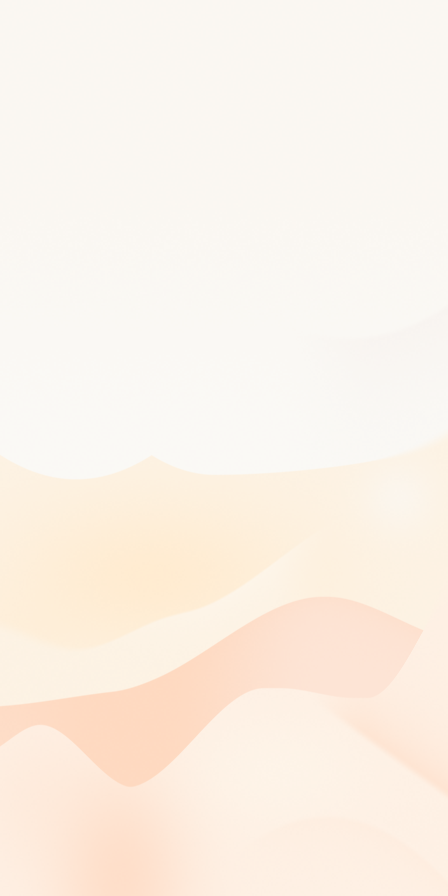
A Shadertoy shader for this background:

```glsl
// Pale layered dunes under a soft ivory sky.
// Each crest is a height curve made of smooth steps; layers are painted from
// back to front, then tinted with Gaussian glows and one-sided fold shading.

const vec3 SKY_HIGH   = vec3(0.982, 0.969, 0.949);
const vec3 SKY_LOW    = vec3(0.980, 0.975, 0.961);
const vec3 HAZE       = vec3(0.971, 0.952, 0.938);
const vec3 CREAM      = vec3(0.990, 0.950, 0.893);
const vec3 HONEY      = vec3(1.000, 0.922, 0.815);
const vec3 IVORY      = vec3(0.993, 0.963, 0.918);
const vec3 PEACH      = vec3(0.996, 0.852, 0.755);
const vec3 PEACH_PALE = vec3(0.992, 0.894, 0.835);
const vec3 DUNE       = vec3(0.995, 0.942, 0.895);
const vec3 BLUSH      = vec3(0.996, 0.860, 0.772);
const float GRAIN = 0.003;

// Crest heights, as fractions of the canvas
float creamCrest(float x) {
    float leftBowl = 0.465 + 0.95 * (x - 0.17) * (x - 0.17);
    float t = max(x - 0.48, 0.0) / 0.52;
    float d = min(x - 0.48, 0.0);
    float rightBowl = 0.470 + 1.1 * d * d + 0.022 * t * t * (2.0 - t) + 0.024 * pow(t, 6.0);
    return min(leftBowl, rightBowl);
}

float bandCrest(float x) {
    return 0.306 - 0.031 * smoothstep(-0.05, 0.17, x)
         + 0.040 * smoothstep(0.17, 0.42, x)
         + 0.120 * smoothstep(0.38, 0.86, x);
}

float peachCrest(float x) {
    return 0.211 + 0.020 * smoothstep(-0.05, 0.35, x)
         + 0.103 * smoothstep(0.25, 0.72, x)
         - 0.050 * smoothstep(0.73, 1.05, x);
}

float duneCrest(float x) {
    return 0.157 + 0.034 * smoothstep(-0.05, 0.09, x)
         - 0.070 * smoothstep(0.09, 0.30, x)
         + 0.111 * smoothstep(0.28, 0.59, x)
         - 0.011 * smoothstep(0.625, 0.79, x)
         + 0.160 * smoothstep(0.82, 1.08, x);
}

// Coverage below a crest, with a softened edge
float below(float height, float y, float soft) {
    return smoothstep(-soft, soft, height - y);
}

float glow(vec2 p, vec2 centre, vec2 radius) {
    vec2 q = (p - centre) / radius;
    return exp(-dot(q, q));
}

// Shade that starts sharply at distance zero and fades over a reach
float fold(float dist, float reach, float soft) {
    return smoothstep(-soft, soft, dist) * exp(-max(dist, 0.0) / reach);
}

float hash(vec2 p) {
    vec3 q = fract(vec3(p.xyx) * 0.1031);
    q += dot(q, q.yzx + 33.33);
    return fract((q.x + q.y) * q.z);
}

void mainImage(out vec4 fragColor, in vec2 fragCoord) {
    vec2 p = fragCoord / iResolution.xy;
    float edge = 1.0 / iResolution.y;

    // Sky with a faint grey drift on the right
    vec3 col = mix(SKY_LOW, SKY_HIGH, smoothstep(0.50, 0.80, p.y));
    float drift = 0.622 + 0.76 * (p.x - 0.78) * (p.x - 0.78);
    col = mix(col, HAZE, 0.75 * fold(drift - p.y, 0.08, 0.004) * smoothstep(0.62, 0.85, p.x));

    // Cream slope
    vec3 cream = mix(CREAM, HONEY, 0.95 * glow(p, vec2(0.34, 0.355), vec2(0.34, 0.09)));
    cream = mix(cream, HONEY, 0.35 * glow(p, vec2(0.0, 0.29), vec2(0.25, 0.05)));
    cream = mix(cream, SKY_HIGH, 0.65 * glow(p, vec2(0.89, 0.445), vec2(0.08, 0.04)));
    float creamSoft = mix(edge, 0.010, smoothstep(0.82, 1.0, p.x));
    col = mix(col, cream, below(creamCrest(p.x), p.y, creamSoft));

    // Light band, dissolving to the right
    float bandDepth = bandCrest(p.x) - p.y;
    vec3 band = mix(CREAM, IVORY, 0.8 * exp(-max(bandDepth, 0.0) / 0.03) * smoothstep(0.15, 0.55, p.x));
    float bandSoft = mix(0.010, 0.002, smoothstep(0.05, 0.25, p.x));
    col = mix(col, band, below(bandDepth, 0.0, bandSoft) * (1.0 - smoothstep(0.60, 0.76, p.x)));

    // Peach wave
    vec3 peach = mix(PEACH, PEACH_PALE, smoothstep(0.35, 0.72, p.x));
    peach = mix(peach, PEACH_PALE, 0.35 * (1.0 - smoothstep(0.0, 0.22, p.x)));
    peach = mix(peach, PEACH, 0.35 * fold(peachCrest(p.x) - p.y, 0.02, edge));
    col = mix(col, peach, below(peachCrest(p.x), p.y, edge));

    // Foreground dune with blush hollows
    vec3 dune = mix(DUNE, BLUSH, 0.85 * glow(p, vec2(0.27, 0.02), vec2(0.15, 0.12)));
    dune = mix(dune, BLUSH, 0.20 * glow(p, vec2(0.06, 0.11), vec2(0.14, 0.08)));
    dune = mix(dune, IVORY, 0.60 * glow(p, vec2(0.62, 0.14), vec2(0.20, 0.06)));
    float slope = p.y - (0.219 - 0.357 * (p.x - 0.70));
    dune = mix(dune, BLUSH, 0.65 * fold(slope, 0.045, 0.007) * smoothstep(0.68, 0.84, p.x));
    float swell = 0.088 - 1.0 * (p.x - 0.73) * (p.x - 0.73);
    dune = mix(dune, BLUSH, 0.16 * fold(swell - p.y, 0.035, 0.004) * smoothstep(0.50, 0.68, p.x));
    float duneSoft = mix(edge, 0.025, smoothstep(0.94, 1.0, p.x));
    col = mix(col, dune, below(duneCrest(p.x), p.y, duneSoft));

    // Fine grain hides banding
    col += GRAIN * (hash(floor(p * vec2(256.0, 512.0))) - 0.5);
    fragColor = vec4(clamp(col, 0.0, 1.0), 1.0);
}
```
